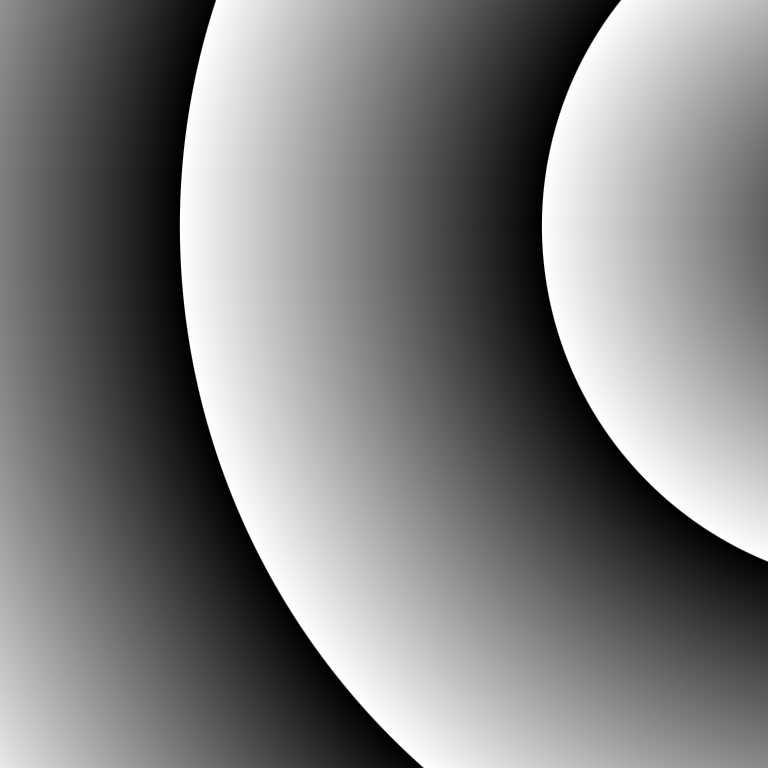
Write a three.js fragment shader that draws this background.

```glsl
// Concentric grey rings, each fading from black inside to white outside, around a point off the right edge.

varying vec2 vUv;

const vec2 RING_CENTER = vec2(1.177, 0.7057);
const float RING_SPACING = 0.4714;
const vec3 INNER_COLOR = vec3(0.0);
const vec3 OUTER_COLOR = vec3(1.0);

// Rising 0..1 ramp per unit of phase, with its jump smoothed over the given width
float smoothSawtooth(float phase, float width) {
  float offset = phase - floor(phase + 0.5);
  float jump = clamp(offset / width + 0.5, 0.0, 1.0);
  return clamp(offset + 1.0 - jump, 0.0, 1.0);
}

// Ring count from the center outwards
float ringPhase(vec2 point, vec2 center, float spacing) {
  return length(point - center) / spacing;
}

void main() {
  float phase = ringPhase(vUv, RING_CENTER, RING_SPACING);
  float edgeWidth = max(fwidth(phase), 0.00001);
  float shade = smoothSawtooth(phase, edgeWidth);
  gl_FragColor = vec4(mix(INNER_COLOR, OUTER_COLOR, shade), 1.0);
}
```
